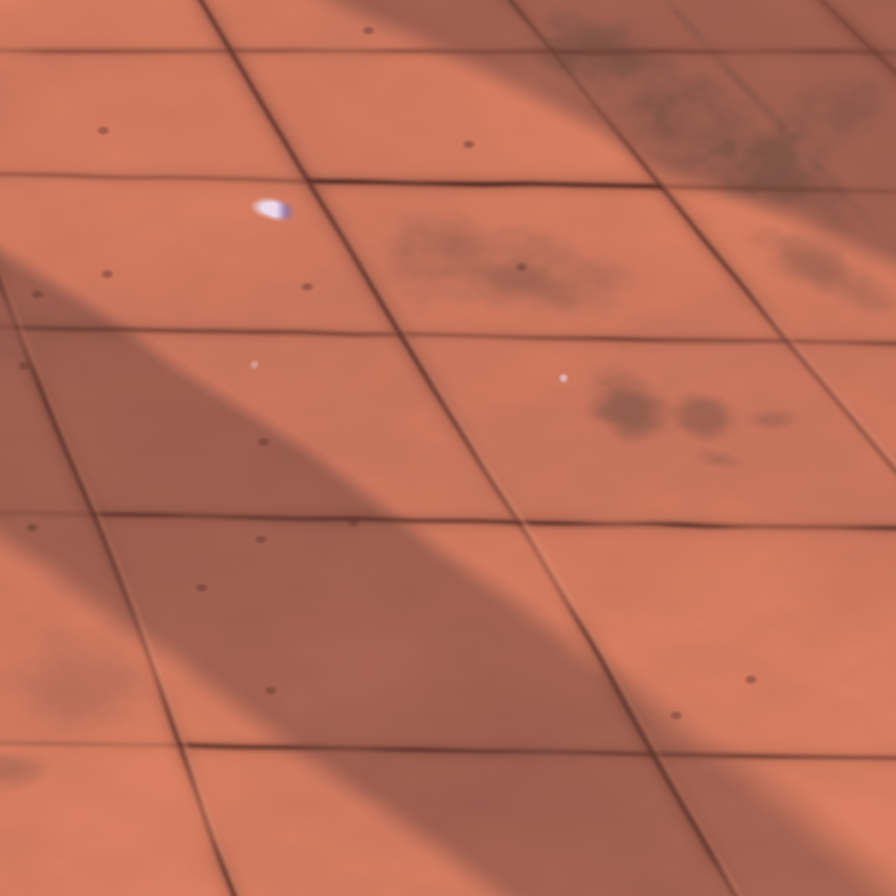
Give the GLSL for this texture, as a WebGL 2 fragment shader.

```glsl
#version 300 es
precision highp float;
// Sunlit terracotta paving seen at a slant, crossed by soft diagonal shadows.
// A perspective mapping gives tile coordinates; joints, stains, specks and
// noise are layered on the clay colour, working in canvas units with y down.
uniform vec2 u_resolution;
out vec4 fragColor;

const vec3 CLAY_WARM  = vec3(0.855, 0.497, 0.382);
const vec3 CLAY_DULL  = vec3(0.775, 0.452, 0.360);
const vec3 SHADE      = vec3(0.765, 0.790, 0.840); // multiplies the clay
const vec3 JOINT      = vec3(0.370, 0.205, 0.170);
const vec3 STAIN      = vec3(0.500, 0.335, 0.285);
const vec3 GRIME      = vec3(0.430, 0.300, 0.260);
const vec3 JOINT_LIP  = vec3(0.860, 0.570, 0.465);
const vec3 FLAKE      = vec3(0.930, 0.860, 0.930);
const float HORIZON     = 1.5625; // distance of the vanishing line above the top
const float ROW_SCALE   = 1.3021;
const float ROW_START   = 0.8039;
const float ROW_STEP    = 0.0651;
const float ROW_TILT    = 0.018;
const float JOINT_WIDTH = 0.0036;

float hash(vec2 p) {
  vec3 q = fract(vec3(p.xyx) * 0.1031);
  q += dot(q, q.yzx + 33.33);
  return fract((q.x + q.y) * q.z);
}

float noise(vec2 p) {
  vec2 i = floor(p), f = fract(p);
  f = f * f * (3.0 - 2.0 * f);
  return mix(mix(hash(i), hash(i + vec2(1, 0)), f.x),
             mix(hash(i + vec2(0, 1)), hash(i + vec2(1, 1)), f.x), f.y);
}

float fbm(vec2 p) {
  float sum = 0.0, amp = 0.5;
  for (int i = 0; i < 4; i++) {
    sum += amp * noise(p);
    p = p * 2.03 + 17.1;
    amp *= 0.5;
  }
  return sum / 0.9375;
}

// Soft line profile
float ridge(float d, float width) { return exp(-d * d / (width * width)); }

// Soft sheared ellipse with a ragged rim
float blot(vec2 p, vec2 centre, vec2 radius, float shear, float rag) {
  vec2 d = p - centre;
  d.y -= shear * d.x;
  return 1.0 - smoothstep(0.25, 1.35, length(d / radius) + rag);
}

void main() {
  vec2 p = gl_FragCoord.xy / u_resolution;
  p.y = 1.0 - p.y;
  float jointW = max(JOINT_WIDTH, 0.8 / u_resolution.y);
  float broad = fbm(p * vec2(5.0, 8.0) + 3.0);
  float fine = fbm(p * vec2(15.0, 30.0));
  vec2 wobble = 0.002 * (vec2(noise(p * 15.0), noise(p * 15.0 + 40.0)) - 0.5);

  // Tile coordinates and distances to the nearest joints
  float y = p.y - ROW_TILT * (p.x - 0.26) * smoothstep(0.03, 0.18, p.y) + wobble.y;
  float depth = y + HORIZON;
  float row = (ROW_START - ROW_SCALE / depth) / ROW_STEP;
  float rowId = round(row);
  float rowDist = (row - rowId) * ROW_STEP * depth * depth / ROW_SCALE;
  float bulge = 0.008 * sin(3.14159 * smoothstep(0.35, 1.0, p.y));
  float span = 0.346 + 0.213 * p.y;
  float col = (p.x - 0.224 - 0.596 * p.y - bulge + wobble.x) / span;
  float colId = round(col);
  float lean = 0.596 + 0.213 * colId;
  float colDist = (col - colId) * span * inversesqrt(1.0 + lean * lean);
  float bay = floor(col);

  // Clay tone: warm at the upper left, duller to the centre right
  float dull = 0.40 + 1.1 * (broad - 0.5) + 0.5 * (fine - 0.5);
  dull += 0.55 * blot(p, vec2(0.66, 0.47), vec2(0.50, 0.20), 0.1, 0.0);
  dull += 0.25 * blot(p, vec2(0.10, 0.30), vec2(0.30, 0.12), 0.0, 0.0);
  dull += 0.20 * (hash(vec2(floor(row), bay) + 20.0) - 0.5);
  vec3 colour = mix(CLAY_WARM, CLAY_DULL, clamp(dull, 0.0, 1.0));

  // Weathered stains
  float rag = 1.5 * (fbm(p * vec2(13.0, 20.0) + 9.0) - 0.5);
  float stain = 0.55 * blot(p, vec2(0.575, 0.308), vec2(0.130, 0.045), 0.22, rag);
  stain += 0.50 * blot(p, vec2(0.910, 0.300), vec2(0.075, 0.027), 0.40, rag);
  stain += 0.72 * blot(p, vec2(0.699, 0.459), vec2(0.042, 0.035), 0.10, rag);
  stain += 0.55 * blot(p, vec2(0.790, 0.467), vec2(0.032, 0.024), 0.15, rag);
  stain += 0.35 * blot(p, vec2(0.860, 0.470), vec2(0.030, 0.012), 0.0, rag);
  stain += 0.35 * blot(p, vec2(0.802, 0.512), vec2(0.030, 0.011), 0.1, rag);
  stain += 0.22 * blot(p, vec2(0.090, 0.760), vec2(0.080, 0.045), 0.0, rag);
  stain += 0.35 * blot(p, vec2(0.015, 0.858), vec2(0.040, 0.018), 0.0, rag);
  colour = mix(colour, STAIN, min(stain, 0.75));

  // Shadows: a diagonal band and the upper right corner
  float soft = 0.016 + 0.028 * smoothstep(0.35, 1.0, p.x);
  float ragged = 0.008 * (noise(p * 10.0) - 0.5);
  float bandTop = 0.278 + 0.716 * p.x - 0.018 * sin(3.14159 * p.x) + ragged;
  float bandEnd = 0.596 + 0.720 * p.x + ragged;
  float band = smoothstep(-soft, soft, p.y - bandTop)
             * (1.0 - smoothstep(-0.026, 0.026, p.y - bandEnd));
  float cornerEdge = 0.472 * (p.x - 0.371) + 0.020 * ridge(p.x - 0.745, 0.06) + ragged;
  float corner = 1.0 - smoothstep(-0.020, 0.020, p.y - cornerEdge);
  float shade = max(band, corner);
  colour *= mix(vec3(1.0), SHADE, shade);
  float patchy = smoothstep(0.25, 0.70, fbm(p * vec2(22.0, 30.0) + 60.0));
  float grime = blot(p, vec2(0.755, 0.130), vec2(0.160, 0.060), 0.55, rag);
  grime += 0.6 * blot(p, vec2(0.930, 0.130), vec2(0.085, 0.035), -0.3, rag);
  grime += 0.5 * ridge(col - 1.5, 0.020) * (1.0 - smoothstep(0.15, 0.3, p.y));
  colour = mix(colour, GRIME, (0.2 + 0.45 * patchy) * min(grime, 1.0) * corner);

  // Joints across: faint on the far left, darkest in chosen bays
  float across = bay < -1.0 ? 0.22 : 0.48;
  if (rowId < 0.5) across = 0.36;
  else if (rowId < 1.5) across = bay == 0.0 ? 0.90 : 0.32;
  else if (rowId > 2.5 && bay > -1.5) across = 0.66;
  across *= 0.60 + 0.7 * noise(vec2(p.x * 13.0, rowId * 7.0));
  colour = mix(colour, JOINT, min(1.0, across) * ridge(rowDist, jointW));
  colour = mix(colour, JOINT, 0.20 * across * ridge(rowDist, 3.0 * jointW));

  // Joints running away, with a pale lip and patches of dirt
  float dirt = smoothstep(0.15, 0.85, noise(vec2(p.y * 11.0, colId * 9.0 + 2.0)));
  dirt = max(dirt, 0.9 * ridge(p.y - 0.30, 0.07) * step(-0.5, colId));
  float along = (0.28 + 0.42 * dirt) * (colId > 1.5 ? 0.45 : 1.0);
  float lip = 0.36 * smoothstep(0.1, 0.6, p.y) * (1.0 - 0.4 * shade);
  colour = mix(colour, JOINT_LIP, lip * ridge(colDist - 1.5 * jointW, jointW));
  colour = mix(colour, JOINT, along * ridge(colDist, jointW));
  colour = mix(colour, JOINT, 0.24 * dirt * ridge(colDist, 3.2 * jointW));

  // Scattered dark specks
  vec2 cell = floor(p * 11.0);
  vec2 speck = (cell + 0.2 + 0.6 * vec2(hash(cell + 5.0), hash(cell + 71.0))) / 11.0;
  float speckOn = step(0.88, hash(cell + 130.0));
  colour = mix(colour, JOINT, 0.45 * speckOn * blot(p, speck, vec2(0.007, 0.005), 0.0, 0.0));

  // Pale flake and two tiny chips
  float flake = 1.3 * blot(p, vec2(0.307, 0.234), vec2(0.020, 0.011), 0.2, 0.6 * rag);
  flake += 0.6 * blot(p, vec2(0.629, 0.422), vec2(0.005), 0.0, 0.0);
  flake += 0.35 * blot(p, vec2(0.284, 0.407), vec2(0.005), 0.0, 0.0);
  float violet = smoothstep(0.306, 0.322, p.x) * step(p.x, 0.35);
  colour = mix(colour, mix(FLAKE, vec3(0.58, 0.45, 0.64), violet), min(flake, 1.0));

  fragColor = vec4(colour, 1.0);
}
```
